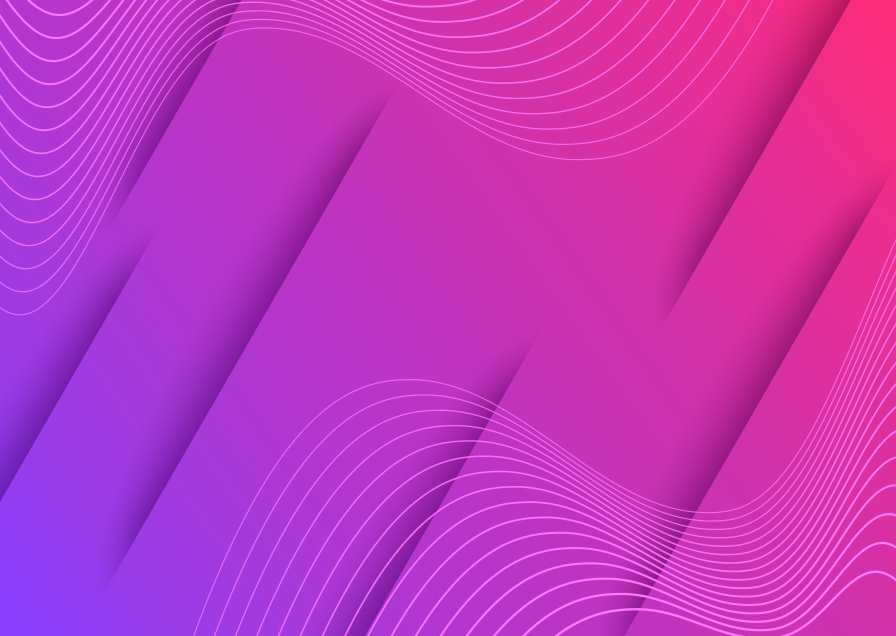
Reproduce this background procedurally as a WebGL 2 fragment shader.

```glsl
#version 300 es
precision highp float;
// Violet-to-pink diagonal gradient with slanted, soft-shadowed folds and two
// families of fine wave lines. Each family blends from an outer to an inner
// curve, and each curve is cosine arcs joined at three turning points.

uniform vec2 u_resolution;
out vec4 fragColor;

// Lengths are in canvas heights.
const float PI = 3.14159265;
const vec3 VIOLET = vec3(0.53, 0.25, 1.00);
const vec3 MAGENTA = vec3(0.76, 0.20, 0.74);
const vec3 ROSE = vec3(1.00, 0.17, 0.47);
const vec3 LINE_COLOR = vec3(1.00, 0.47, 1.00);
const float MID_FLATNESS = 0.16;                 // slows the gradient mid-way

const vec2 FOLD_DIR = vec2(0.5, 0.866);
const vec2 FOLD_SIZE = vec2(0.48, 0.095);        // half length, shadow reach
const vec3 FOLD_TINT = vec3(0.72, 0.50, 0.75);   // multiplier at full shadow
const vec2 FOLDS[6] = vec2[6](
    vec2(0.018, 0.242), vec2(0.400, 1.035), vec2(0.394, 0.467),
    vec2(0.618, 0.077), vec2(1.268, 0.879), vec2(1.179, 0.342));

const int LINE_COUNT = 16;
const vec2 LINE_WIDTH = vec2(0.0017, 0.0037);    // outer, inner
const vec2 LINE_ALPHA = vec2(0.78, 1.0);
const float WING_POWER = 2.3;
const float ARC_SKEW = 1.25;                     // leans the b-c arc towards c

// A wave has an open wing before turning point a, then arcs a-b and b-c.
struct Wave { vec2 a, b, c; };
const Wave LOWER_OUTER = Wave(vec2(0.645, 0.403), vec2(1.112, 0.194), vec2(1.529, 0.780));
const Wave LOWER_INNER = Wave(vec2(1.002, 0.042), vec2(1.200, -0.004), vec2(1.377, 0.101));
const Wave UPPER_OUTER = Wave(vec2(0.907, 0.749), vec2(0.418, 0.956), vec2(0.031, 0.505));
const Wave UPPER_INNER = Wave(vec2(0.549, 1.110), vec2(0.326, 1.158), vec2(0.103, 1.049));
const float LOWER_WING = 4.80;
const float UPPER_WING = 3.77;

// Height and slope of a skewed cosine arc between two turning points.
vec2 arc(float x, vec2 from, vec2 to, float skew) {
    vec2 span = to - from;
    float u = max((x - from.x) / span.x, 1e-5);
    float phase = PI * pow(u, skew);
    return vec2(from.y + 0.5 * span.y * (1.0 - cos(phase)),
                0.5 * span.y * sin(phase) * skew * phase / (u * span.x));
}

// Height and slope of the steep open end beyond the first turning point.
vec2 wing(float x, Wave w, float steepness) {
    float d = x - w.a.x;
    float reach = max(abs(d), 1e-5);
    float bend = steepness * sign(w.b.y - w.a.y);
    return vec2(w.a.y + bend * pow(reach, WING_POWER),
                bend * WING_POWER * pow(reach, WING_POWER - 1.0) * sign(d));
}

float waveDistance(vec2 p, Wave w, float steepness) {
    float heading = sign(w.b.x - w.a.x);
    vec2 curve;
    if ((p.x - w.a.x) * heading < 0.0) curve = wing(p.x, w, steepness);
    else if ((p.x - w.b.x) * heading < 0.0) curve = arc(p.x, w.a, w.b, 1.0);
    else curve = arc(p.x, w.b, w.c, ARC_SKEW);
    return abs(p.y - curve.x) / sqrt(1.0 + curve.y * curve.y);
}

// Coverage of a whole family of blended lines.
float waveLines(vec2 p, Wave outer, Wave inner, float steepness, float pixel) {
    float cover = 0.0;
    for (int i = 0; i < LINE_COUNT; i++) {
        float t = float(i) / float(LINE_COUNT - 1);
        Wave w = Wave(mix(outer.a, inner.a, t), mix(outer.b, inner.b, t),
                      mix(outer.c, inner.c, t));
        float halfWidth = 0.5 * mix(LINE_WIDTH.x, LINE_WIDTH.y, t);
        float d = waveDistance(p, w, steepness);
        float ink = clamp((halfWidth - d) / pixel + 0.5, 0.0, 1.0);
        ink *= min(1.0, 2.0 * halfWidth / pixel);
        cover = max(cover, ink * mix(LINE_ALPHA.x, LINE_ALPHA.y, t));
    }
    return cover;
}

// Shadow that is crisp along the fold, soft away from it and tapered at its ends.
float foldShadow(vec2 p, vec2 center, float pixel) {
    vec2 q = p - center;
    float along = dot(q, FOLD_DIR) / FOLD_SIZE.x;
    float across = dot(q, vec2(FOLD_DIR.y, -FOLD_DIR.x));
    float taper = max(1.0 - along * along, 0.0);
    float reach = FOLD_SIZE.y * sqrt(taper) + 1e-4;
    float fade = max(1.0 - abs(across) / reach, 0.0);
    float side = clamp(0.5 - across / pixel, 0.0, 1.0);
    return side * pow(fade, 1.6) * smoothstep(0.0, 0.6, taper);
}

vec3 gradient(float t) {
    float d = t - 0.5;
    t = 0.5 + d * (1.0 - MID_FLATNESS * (1.0 - 4.0 * d * d));
    vec3 low = mix(VIOLET, MAGENTA, clamp(t * 2.0, 0.0, 1.0));
    return mix(low, ROSE, clamp(t * 2.0 - 1.0, 0.0, 1.0));
}

void main() {
    float pixel = 1.0 / u_resolution.y;
    vec2 p = gl_FragCoord.xy * pixel;
    vec2 corner = u_resolution * pixel;

    // Diagonal background
    vec3 color = gradient(dot(p, corner) / dot(corner, corner));

    // Folds
    for (int i = 0; i < FOLDS.length(); i++)
        color *= mix(vec3(1.0), FOLD_TINT, foldShadow(p, FOLDS[i], pixel));

    // Wave lines
    float lines = max(waveLines(p, LOWER_OUTER, LOWER_INNER, LOWER_WING, pixel),
                      waveLines(p, UPPER_OUTER, UPPER_INNER, UPPER_WING, pixel));
    fragColor = vec4(mix(color, LINE_COLOR, lines), 1.0);
}
```
